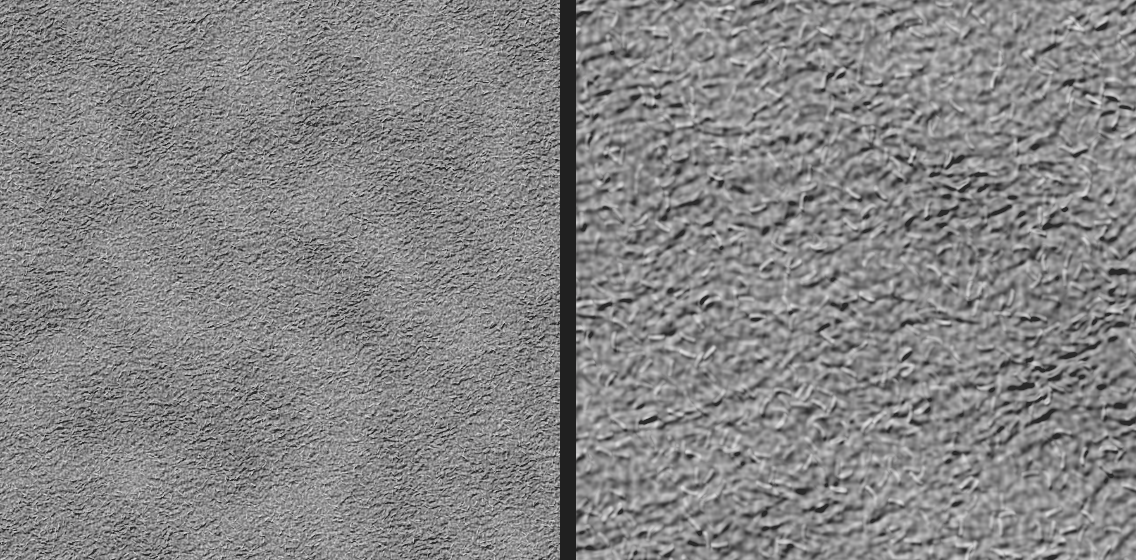
Left, the full canvas; right, a detail of the centre.
Write a three.js fragment shader that draws this texture.

```glsl
// Grey suede-like nap: short tufts that overlap in slanted, broken rows.
// A warped, stretched gradient-noise height field with fine fibres on top
// is lit from above by a height difference; slow noise varies tone and depth.

varying vec2 vUv;

const vec3  NAP_COLOR      = vec3(0.533, 0.531, 0.533);
const vec2  TUFT_FREQ      = vec2(80.0, 122.0);   // tufts across and up
const vec2  FINE_FREQ      = vec2(170.0, 220.0);  // small folds
const float FINE_WEIGHT    = 0.6;
const float GRAIN_FREQ     = 235.0;
const float GRAIN_TONE     = 0.25;
const float ROW_SLANT      = 0.17;                // rows rise to the right
const float FIBRE_FREQ     = 132.0;
const float FIBRE_HALF_LEN = 0.52;                // in fibre cells
const float FIBRE_WIDTH    = 0.28;
const float FIBRE_BEND     = 0.7;
const float FIBRE_HEIGHT   = 0.38;
const float FIBRE_GLOW     = 0.13;
const vec2  LIGHT_STEP     = vec2(-0.0008, 0.0021);
const float RELIEF_GAIN    = 0.4;
const float CREASE_DEPTH   = 0.34;                // extra darkness in folds
const float BREAK_FREQ     = 42.0;                // interrupts the creases
const float BREAK_RELIEF   = 0.9;
const float PATCH_TONE     = 0.068;
const float PATCH_RELIEF   = 0.5;
const float TAU            = 6.2831853;

float hash(vec2 p) {
  vec3 q = fract(vec3(p.xyx) * 0.1031);
  q += dot(q, q.yzx + 33.33);
  return fract((q.x + q.y) * q.z);
}

vec2 gradientAt(vec2 cell) {
  float angle = TAU * hash(cell);
  return vec2(cos(angle), sin(angle));
}

float gradientNoise(vec2 p) {
  vec2 i = floor(p);
  vec2 f = p - i;
  vec2 u = f * f * f * (f * (f * 6.0 - 15.0) + 10.0);
  vec2 e = vec2(1.0, 0.0);
  float low = mix(dot(gradientAt(i), f),
                  dot(gradientAt(i + e.xy), f - e.xy), u.x);
  float high = mix(dot(gradientAt(i + e.yx), f - e.yx),
                   dot(gradientAt(i + e.xx), f - e.xx), u.x);
  return mix(low, high, u.y);
}

// Soft, bent strokes, one per grid cell, with random turn and strength
float fibres(vec2 p) {
  p *= FIBRE_FREQ;
  vec2 home = floor(p);
  float cover = 0.0;
  for (int y = -1; y <= 1; y++) {
    for (int x = -1; x <= 1; x++) {
      vec2 cell = home + vec2(float(x), float(y));
      vec2 jitter = vec2(hash(cell + 17.0), hash(cell + 59.0));
      float angle = 0.5 * TAU * hash(cell + 101.0);
      float c = cos(angle);
      float s = sin(angle);
      vec2 q = p - cell - mix(vec2(0.1), vec2(0.9), jitter);
      q = vec2(c * q.x + s * q.y, c * q.y - s * q.x);
      q.y += (jitter.x - 0.5) * FIBRE_BEND * q.x * q.x;
      float d = length(vec2(max(abs(q.x) - FIBRE_HALF_LEN, 0.0), q.y));
      float strength = hash(cell + 149.0);
      float stroke = 1.0 - smoothstep(0.0, FIBRE_WIDTH, d);
      cover = max(cover, strength * strength * stroke);
    }
  }
  return cover;
}

// Bends the rows so that their direction drifts and breaks
vec2 warpRows(vec2 p) {
  float drift = 0.012 * gradientNoise(p * 18.0 + 7.0);
  float sway = 0.004 * gradientNoise(p * 47.0 + 31.0);
  float lift = 0.002 * gradientNoise(p * 71.0 + 53.0);
  return vec2(p.x + sway, p.y - ROW_SLANT * p.x + drift + lift) + 2.0;
}

// x: height of the nap, y: fibre cover
vec2 napSurface(vec2 p) {
  vec2 w = warpRows(p);
  float fibre = fibres(p);
  float folds = gradientNoise(w * TUFT_FREQ)
              + FINE_WEIGHT * gradientNoise(w * FINE_FREQ + 43.0);
  return vec2(folds + FIBRE_HEIGHT * fibre, fibre);
}

void main() {
  vec2 p = vUv;
  vec2 here = napSurface(p);
  float relief = here.x - napSurface(p + LIGHT_STEP).x;

  // Slow patches change both the depth of the nap and its tone
  float patches = gradientNoise(p * 6.0 + 11.0)
                + 0.8 * gradientNoise(p * 15.0 + 23.0);
  relief *= 1.0 - PATCH_RELIEF * patches;
  relief *= 1.0 + BREAK_RELIEF * gradientNoise(p * BREAK_FREQ + 83.0);

  float shade = RELIEF_GAIN * relief
              - CREASE_DEPTH * relief * relief
              + FIBRE_GLOW * here.y
              + PATCH_TONE * patches
              + GRAIN_TONE * gradientNoise(p * GRAIN_FREQ + 71.0);
  gl_FragColor = vec4(clamp(NAP_COLOR + shade, 0.16, 0.86), 1.0);
}
```
